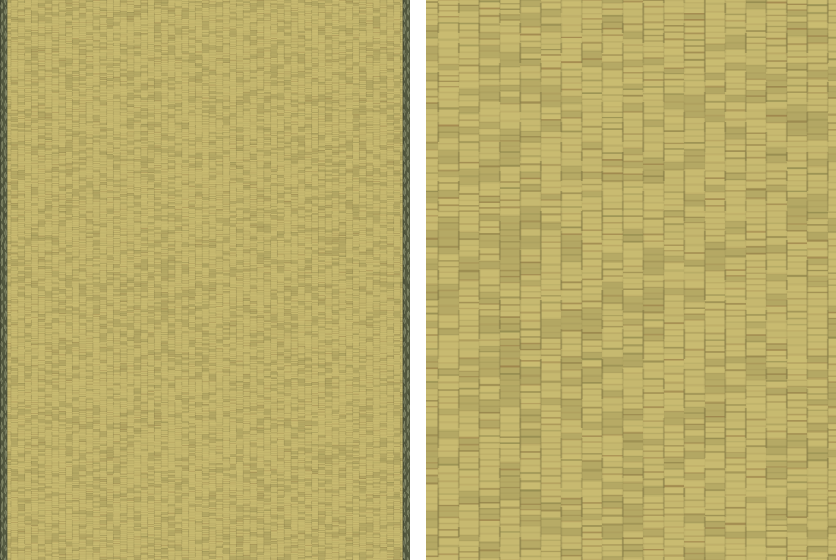
Left: the whole. Right: its middle third, enlarged.
Write a WebGL 2 fragment shader that draws this texture.

```glsl
#version 300 es
precision highp float;
// Woven rush mat: narrow columns of fine strands between two patterned cloth borders.
uniform vec2 u_resolution;
out vec4 outColor;

float hash(vec2 p) {
    vec3 q = fract(vec3(p.xyx) * 0.1031);
    q += dot(q, q.yzx + 33.33);
    return fract((q.x + q.y) * q.z);
}

vec2 gradient(vec2 cell) {
    float angle = 6.2832 * hash(cell + 17.0);
    return vec2(cos(angle), sin(angle));
}

float gradientNoise(vec2 p) {
    vec2 i = floor(p), f = fract(p);
    vec2 u = f * f * (3.0 - 2.0 * f), e = vec2(1.0, 0.0);
    float low = mix(dot(gradient(i), f), dot(gradient(i + e), f - e), u.x);
    float high = mix(dot(gradient(i + e.yx), f - e.yx), dot(gradient(i + 1.0), f - 1.0), u.x);
    return mix(low, high, u.y);
}

// Coverage of a line, thinned correctly when narrower than one pixel
float lineCoverage(float dist, float halfWidth, float pixel) {
    float fill = clamp((max(halfWidth, 0.5 * pixel) - dist) / pixel + 0.5, 0.0, 1.0);
    return fill * min(1.0, 2.0 * halfWidth / pixel);
}

vec3 weave(vec2 uv, vec2 pixel) {
    // Sixty columns, each with its own slightly uneven strand spacing
    float x = uv.x * 60.0 + 0.4;
    float column = floor(x);
    float wobble = gradientNoise(vec2(column * 7.37, uv.y * 50.0));
    float y = uv.y * 245.0 + 0.5 * mod(column, 2.0) + 0.5 * hash(vec2(column, 3.0)) + 1.2 * wobble;
    float row = floor(y);

    // Shade of strands, with darker single and double blocks
    vec2 cell = vec2(column, row) / vec2(60.0, 245.0);
    float broad = gradientNoise(cell * vec2(5.0, 30.0));
    float darkChance = 0.16 + 0.09 * broad;
    float single = step(hash(vec2(column, row)), darkChance);
    float pair = step(hash(vec2(column + 91.0, floor(row * 0.5))), darkChance * 0.7);
    vec3 color = mix(vec3(0.782, 0.728, 0.44), vec3(0.71, 0.662, 0.394), max(single, pair));
    color *= 0.988 + 0.024 * hash(vec2(row, column + 40.0));

    // Gaps between strands, of varying darkness
    float gapId = floor(y + 0.5);
    float gapDepth = hash(vec2(column + 150.0, gapId));
    float gap = lineCoverage(abs(y - gapId), 0.13, 245.0 * pixel.y);
    vec3 gapColor = mix(vec3(0.54, 0.52, 0.29), vec3(0.60, 0.48, 0.27), hash(vec2(gapId, column)));
    color = mix(color, gapColor, gap * (0.14 + 0.6 * gapDepth * gapDepth));

    // Broken seams between columns
    float seamId = floor(x + 0.5);
    float seam = lineCoverage(abs(x - seamId), 0.045, 60.0 * pixel.x);
    float seamDepth = 0.05 + 0.65 * hash(vec2(seamId + 220.0, floor(uv.y * 170.0)));
    return mix(color, vec3(0.53, 0.49, 0.28), seam * seamDepth);
}

vec3 border(float across, float along, vec2 pixel) {
    // Staggered pointed ovals, light on dark green cloth
    vec2 p = vec2(across * 2.0, along * 48.0);
    p.y += 0.5 * mod(floor(p.x), 2.0);
    p += 0.3 * gradientNoise(vec2(across * 2.0, along * 60.0));
    vec2 q = abs(fract(p) - 0.5);
    float shape = q.x + 1.4 * q.y * q.y + 0.35 * q.y;
    float soft = 48.0 * pixel.y;
    float oval = 1.0 - smoothstep(0.36 - soft, 0.36 + soft, shape);
    float core = 1.0 - smoothstep(0.12 - soft, 0.12 + soft, shape);
    vec3 color = mix(vec3(0.33, 0.35, 0.25), vec3(0.49, 0.51, 0.39), oval);
    color = mix(color, vec3(0.40, 0.42, 0.30), 0.6 * core);
    return color * (0.98 + 0.14 * gradientNoise(vec2(across * 3.0, along * 90.0)));
}

void main() {
    vec2 uv = gl_FragCoord.xy / u_resolution;
    vec2 pixel = 1.0 / u_resolution;
    float edge = min(uv.x, 1.0 - uv.x);
    vec3 color = weave(uv, pixel);

    // Cloth borders with a fine dark fold on their left side
    float across = uv.x < 0.5 ? uv.x / 0.018 : (uv.x - 0.982) / 0.018;
    vec3 cloth = border(across, uv.y, pixel);
    cloth *= mix(0.8, 1.0, smoothstep(0.0, 0.22, across));
    float mat = clamp((edge - 0.018) / pixel.x + 0.5, 0.0, 1.0);
    outColor = vec4(mix(cloth, color, mat), 1.0);
}
```
